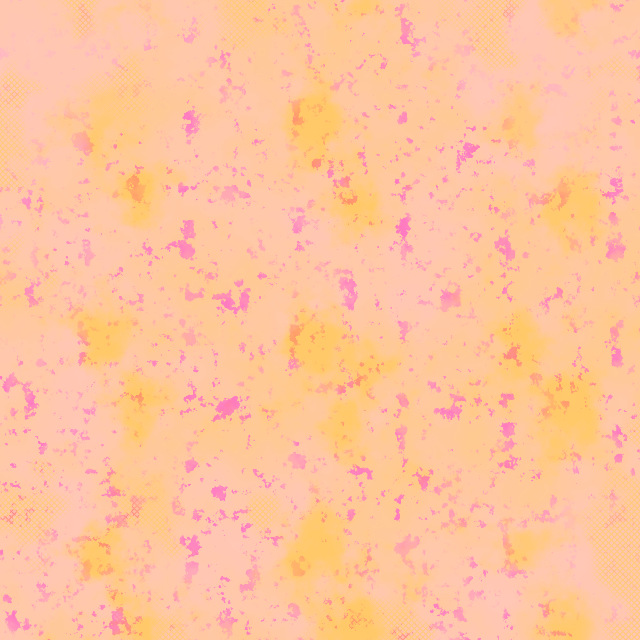
Write a WebGL 2 fragment shader that draws this texture.

```glsl
#version 300 es
precision highp float;
// Peach plaster with repeating amber stains, speckled pink ink and fine diagonal mesh.

#define INK_TILES 6.0
#define STAIN_TILES 3.0
#define CLOUD_SCALE 9.0
#define GRAIN_SCALE 95.0
#define MESH_LINES 112.0
#define INK_THRESHOLD 0.70
#define INK_OPACITY 0.92
#define PEACH vec3(1.0, 0.788, 0.565)
#define BLUSH vec3(1.0, 0.780, 0.715)
#define AMBER vec3(1.0, 0.79, 0.41)
#define PINK vec3(1.0, 0.45, 0.77)
#define CORAL vec3(1.0, 0.55, 0.42)

uniform vec2 u_resolution;
out vec4 fragColor;

float hash(vec2 p) {
  return fract(sin(dot(p, vec2(127.1, 311.7))) * 43758.5453);
}

float noise(vec2 p) {
  vec2 i = floor(p), f = fract(p);
  f = f * f * (3.0 - 2.0 * f);
  return mix(mix(hash(i), hash(i + vec2(1, 0)), f.x),
             mix(hash(i + vec2(0, 1)), hash(i + vec2(1, 1)), f.x), f.y);
}

float fbm(vec2 p) {
  float sum = 0.0, amp = 0.46;
  for (int i = 0; i < 4; i++) {
    sum += amp * noise(p);
    p = mat2(1.6, 1.2, -1.2, 1.6) * p + 17.3;
    amp *= 0.6;
  }
  return sum;
}

// Soft ellipse repeated once per unit tile, with a random strength in each tile.
float tiledSpot(vec2 p, vec2 centre, vec2 radius, float weakest) {
  vec2 q = p - centre + 0.5;
  vec2 d = (fract(q) - 0.5) / radius;
  return exp(-dot(d, d)) * mix(weakest, 1.0, hash(floor(q) + centre * 7.0));
}

// Crossed diagonal lines with edges about one pixel soft.
float mesh(vec2 p) {
  vec2 diagonal = vec2(p.x + p.y, p.x - p.y) * MESH_LINES;
  vec2 d = abs(fract(diagonal) - 0.5);
  float soft = MESH_LINES / u_resolution.y;
  vec2 line = 1.0 - smoothstep(vec2(0.10 - 0.4 * soft), vec2(0.10 + 0.8 * soft), d);
  return max(line.x, line.y);
}

// How densely the pink ink gathers: lobes, side clumps and a falling trail.
float inkDensity(vec2 p) {
  vec2 t = p * INK_TILES;
  t += 0.08 * (vec2(noise(p * 45.0), noise(p * 45.0 + 50.0)) - 0.5);
  float d = 0.52 * tiledSpot(t, vec2(0.78, 0.88), vec2(0.065, 0.13), 0.25);
  d = max(d, 0.52 * tiledSpot(t, vec2(0.79, 0.67), vec2(0.075, 0.10), 0.25));
  d = max(d, 0.46 * tiledSpot(t, vec2(0.29, 0.20), vec2(0.065, 0.14), 0.2));
  d = max(d, 0.38 * tiledSpot(t, vec2(0.14, 0.16), vec2(0.12, 0.09), 0.2));
  d = max(d, 0.32 * tiledSpot(t, vec2(0.74, 0.23), vec2(0.07, 0.11), 0.2));
  d = max(d, 0.24 * tiledSpot(t, vec2(0.40, 0.58), vec2(0.07, 0.28), 0.2));
  for (int i = 0; i < 4; i++) {
    float k = float(i);
    vec2 centre = vec2(0.88 + 0.10 * k, 0.58 - 0.09 * k);
    d = max(d, 0.26 * tiledSpot(t, centre, vec2(0.09, 0.07), 0.2));
  }
  return d;
}

void main() {
  vec2 p = gl_FragCoord.xy / u_resolution.y;

  // Cloudy ground with a few wide pale areas
  float cloud = fbm(p * CLOUD_SCALE + 3.0);
  float pale = smoothstep(0.52, 0.70, fbm(p * 2.6 + vec2(8.4, 2.7)));
  float warm = smoothstep(0.08, 0.88, cloud) * (1.0 - 0.75 * pale);
  vec3 colour = mix(BLUSH, PEACH, warm);

  // Staggered amber stains with mottled rims
  float blotch = fbm(p * 28.0 + 11.0);
  float mottle = fbm(p * 75.0 + 5.0);
  vec2 s = p * STAIN_TILES;
  s += 0.10 * (vec2(noise(p * 24.0), noise(p * 24.0 + 31.0)) - 0.5);
  float stain = tiledSpot(s, vec2(0.46, 0.41), vec2(0.15, 0.18), 0.65);
  stain = max(stain, tiledSpot(s, vec2(0.66, 0.06), vec2(0.14, 0.19), 0.6));
  stain = max(stain, 0.45 * tiledSpot(s, vec2(0.60, 0.22), vec2(0.36, 0.22), 0.1));
  float rough = 0.9 * (blotch - 0.5) + 0.35 * (mottle - 0.5) + 0.4 * (cloud - 0.5);
  float amber = smoothstep(0.08, 0.78, stain + rough) * (1.0 - 0.4 * pale);

  // Mesh shows only in scattered patches
  float patches = smoothstep(0.61, 0.72, fbm(p * 5.0 + vec2(21.0, 6.0)));
  float lines = mesh(p);
  amber = max(amber, 0.75 * patches * lines);
  colour = mix(colour, AMBER, amber);

  // Broken pink ink over a fainter wash, tinted coral where it crosses amber
  float grain = fbm(p * GRAIN_SCALE);
  float cover = 1.15 * (grain - 0.5) + 0.5 + inkDensity(p) + 0.30 * (blotch - 0.5);
  float solid = smoothstep(0.0, 0.12, cover - INK_THRESHOLD);
  float wash = smoothstep(-0.10, 0.08, cover - INK_THRESHOLD);
  float wear = smoothstep(0.32, 0.66, fbm(p * 20.0 + 40.0));
  wear *= mix(0.75, 1.0, smoothstep(0.3, 0.7, mottle));
  float ink = INK_OPACITY * mix(0.14 * wash + 0.24 * solid, solid, wear);
  ink *= 1.0 - 0.5 * pale;
  ink *= mix(1.0, lines, 0.8 * patches);
  vec3 tint = mix(PINK, vec3(1.0, 0.62, 0.85), pale);
  colour = mix(colour, mix(tint, CORAL, amber), ink);

  fragColor = vec4(colour, 1.0);
}
```
